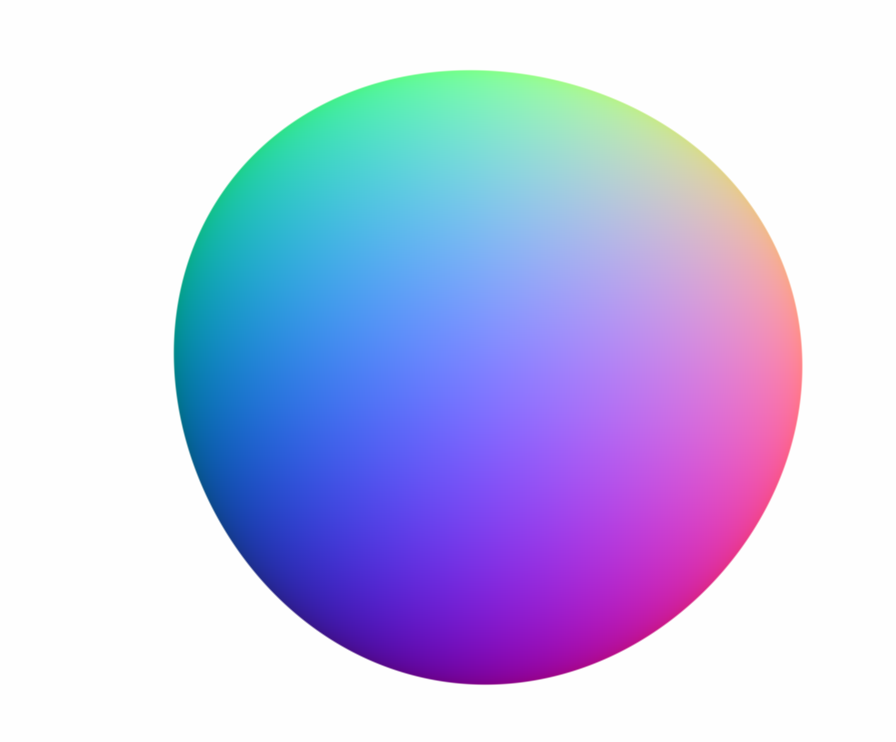
This texture map is drawn by a WebGL 2 fragment shader. Its source:

```glsl
#version 300 es
precision highp float;
// A softly wobbled sphere coloured by its surface normals on a white ground.

uniform vec2 u_resolution;
out vec4 fragColor;

// Lengths are in canvas heights, measured from the canvas centre.
const vec2 BLOB_CENTER = vec2(0.0513, -0.0027);
const float BLOB_RADIUS = 0.4184;
const vec2 OVAL_WOBBLE = vec2(0.0046, -0.0041);   // cos, sin of 2 * angle
const vec2 TRIPLE_WOBBLE = vec2(0.0031, 0.0062);  // cos, sin of 3 * angle
const float EDGE_SOFTNESS = 0.0016;
const vec3 BACKGROUND = vec3(0.998);

vec2 direction(float angle) {
    return vec2(cos(angle), sin(angle));
}

// Outline radius as a circle plus two low harmonics.
float outlineRadius(float angle) {
    return BLOB_RADIUS
        + dot(OVAL_WOBBLE, direction(2.0 * angle))
        + dot(TRIPLE_WOBBLE, direction(3.0 * angle));
}

// Normal of a unit hemisphere facing the viewer.
vec3 hemisphereNormal(vec2 disc) {
    float depth = sqrt(max(0.0, 1.0 - dot(disc, disc)));
    return normalize(vec3(disc, depth));
}

void main() {
    vec2 uv = (gl_FragCoord.xy - 0.5 * u_resolution) / u_resolution.y;
    vec2 offset = uv - BLOB_CENTER;

    // Guard the angle at the exact centre.
    float distanceToCenter = length(offset);
    float angle = distanceToCenter > 1e-5 ? atan(offset.y, offset.x) : 0.0;
    float radius = outlineRadius(angle);

    // Map each normal component from -1..1 to a colour channel.
    vec3 normalColor = 0.5 + 0.5 * hemisphereNormal(offset / radius);

    // Blend over the ground with a smoothed rim at least one pixel wide.
    float softness = max(EDGE_SOFTNESS, 0.7 / u_resolution.y);
    float coverage = 1.0 - smoothstep(-softness, softness, distanceToCenter - radius);
    fragColor = vec4(mix(BACKGROUND, normalColor, coverage), 1.0);
}
```
